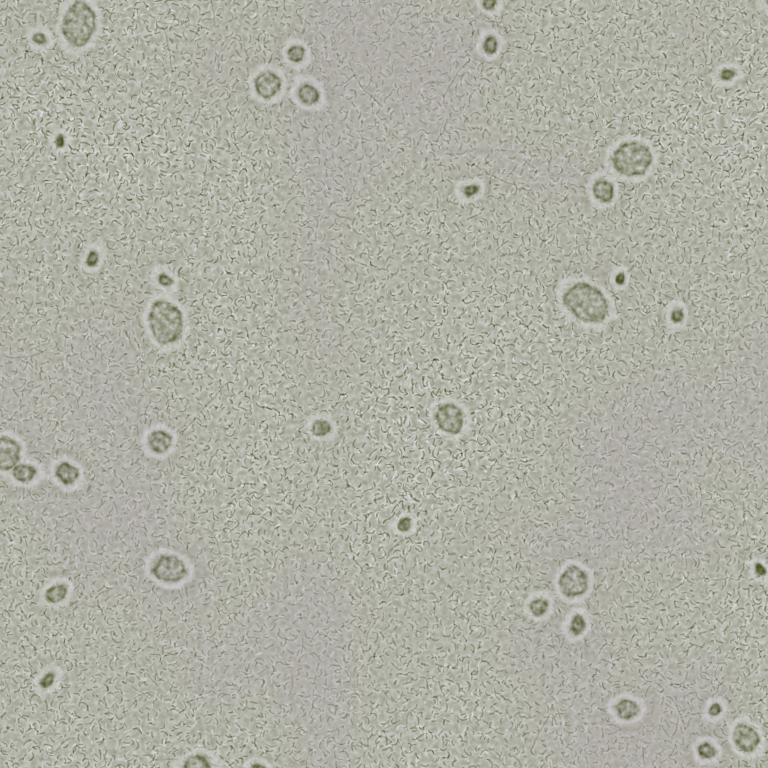
Give the GLSL for this texture, as a Shadertoy shader.

```glsl
// Phase-contrast micrograph: a grey-olive field crowded with tiny curved rods,
// a few long filaments, and granular cells ringed by bright halos. Jittered grids
// scatter strokes and cell clusters; gradient noise gives grain and uneven density.

const float TAU = 6.2831853;
const vec3 OLIVE_SHADOW = vec3(0.46, 0.48, 0.36);
const vec3 PALE_LIGHT = vec3(0.77, 0.77, 0.75);
const vec3 VIOLET_TINT = vec3(0.008, -0.006, 0.016);

vec3 hash3(vec2 p) {
    vec3 q = fract(p.xyx * vec3(0.1031, 0.1030, 0.0973));
    q += dot(q, q.yxz + 33.33);
    return fract((q.xxy + q.yzz) * q.zyx);
}

vec2 latticeGradient(vec2 lattice) {
    float angle = TAU * hash3(lattice + 11.0).x;
    return vec2(cos(angle), sin(angle));
}

float gradientNoise(vec2 p) {
    vec2 i = floor(p), f = fract(p);
    vec2 u = f * f * f * (f * (f * 6.0 - 15.0) + 10.0);
    vec2 e = vec2(1.0, 0.0);
    float low = mix(dot(latticeGradient(i), f),
                    dot(latticeGradient(i + e), f - e), u.x);
    float high = mix(dot(latticeGradient(i + e.yx), f - e.yx),
                     dot(latticeGradient(i + 1.0), f - 1.0), u.x);
    return 1.4 * mix(low, high, u.y);
}

vec2 rotate(vec2 p, float angle) {
    float c = cos(angle), s = sin(angle);
    return vec2(c * p.x - s * p.y, s * p.x + c * p.y);
}

float bell(float x, float width) {
    return exp(-x * x / (width * width));
}

// Dark core with a pale fringe on both sides
float strokeProfile(float d, float width) {
    return 0.47 * bell(d, 2.2 * width) - 1.3 * bell(d, width);
}

// Curved strokes, one per grid site; lengths and widths in canvas units
float strokeField(vec2 uv, float count, float seed, float halfLength,
                  float width, float bend, float share) {
    vec2 p = uv * count, home = floor(p);
    float sum = 0.0;
    for (int y = -1; y <= 1; y++)
    for (int x = -1; x <= 1; x++) {
        vec2 site = home + vec2(x, y);
        vec3 place = hash3(site + seed);
        vec3 form = hash3(site + seed + 57.0);
        if (place.z > share) continue;
        vec2 q = rotate(p - site - place.xy, form.x * TAU) / count;
        q.y += bend * (form.y - 0.5) * q.x * q.x / halfLength;
        float reach = halfLength * mix(0.2, 1.0, form.z);
        float d = length(vec2(max(abs(q.x) - reach, 0.0), q.y));
        float polarity = fract(form.y * 17.0) < 0.15 ? -0.6 : 1.0;
        sum += polarity * strokeProfile(d, width);
    }
    return sum;
}

// Clusters of one to three cells: x = signed distance, y = darkness of nearest
vec2 cellField(vec2 uv, float count, float share) {
    vec2 p = uv * count, home = floor(p);
    vec2 nearest = vec2(1.0, 0.0);
    for (int y = -1; y <= 1; y++)
    for (int x = -1; x <= 1; x++) {
        vec2 site = home + vec2(x, y);
        vec3 place = hash3(site + 203.0);
        if (place.z > share) continue;
        for (int k = 0; k < 3; k++) {
            vec3 form = hash3(site * 3.0 + vec2(float(k) * 71.0, 19.0));
            if (k > 0 && form.z > 0.36) continue;
            float angle = TAU * (place.x * 7.0 + float(k) / 3.0);
            vec2 center = site + 0.15 + 0.7 * place.xy + 0.19 * vec2(cos(angle), sin(angle));
            vec2 q = rotate((p - center) / count, form.y * TAU);
            float radius = mix(0.007, 0.025, form.x * form.x);
            vec2 axes = radius * vec2(1.0 + 0.35 * fract(form.y * 9.0), 0.95);
            float d = (length(q / axes) - 1.0) * axes.y;
            if (d < nearest.x) nearest = vec2(d, 1.0 - form.x);
        }
    }
    return nearest;
}

void mainImage(out vec4 fragColor, in vec2 fragCoord) {
    vec2 uv = fragCoord / iResolution.y;

    // Uneven background and fine grain
    float drift = gradientNoise(uv * 3.0 + 4.0) + 0.5 * gradientNoise(uv * 8.0 + 9.0);
    float density = clamp(0.9 + 0.5 * drift, 0.5, 1.25);
    float grain = 0.075 * gradientNoise(uv * 125.0) + 0.05 * gradientNoise(uv * 230.0);
    float tone = 0.683 + 0.012 * drift + density * grain;

    // Rods, curled threads and long filaments
    vec2 warped = uv + 0.002 * vec2(gradientNoise(uv * 45.0), gradientNoise(uv * 45.0 + 31.0));
    float rods = strokeField(warped, 76.0, 5.0, 0.0058, 0.00135, 1.6, 0.9)
               + strokeField(warped, 98.0, 131.0, 0.0035, 0.00125, 1.0, 0.85);
    float threads = strokeField(warped, 27.0, 307.0, 0.015, 0.0012, 1.8, 0.55);
    float filaments = strokeField(warped, 9.0, 419.0, 0.045, 0.0012, 0.6, 0.35);
    tone += 0.165 * density * rods + 0.09 * threads + 0.09 * filaments;

    // Cells: bright halo, dark rim, granular body
    vec2 cell = cellField(uv, 6.0, 0.72);
    float edge = cell.x + 0.003 * gradientNoise(uv * 65.0);
    float granules = gradientNoise(uv * 130.0 + 17.0) + 0.5 * gradientNoise(uv * 240.0);
    float body = mix(0.63, 0.46, cell.y * cell.y) + 0.17 * granules
               - 0.11 * bell(edge + 0.003, 0.0025);
    float halo = bell(edge - 0.0045, 0.0038);
    tone = mix(tone, 0.79 + 0.4 * grain, 0.75 * halo) - 0.025 * bell(edge - 0.013, 0.005);
    tone = mix(tone, body, smoothstep(0.002, -0.003, edge));

    // Olive shadows to neutral lights, with violet in the calmer areas
    float level = (clamp(tone, 0.3, 0.88) - OLIVE_SHADOW.r) / (PALE_LIGHT.r - OLIVE_SHADOW.r);
    vec3 color = mix(OLIVE_SHADOW, PALE_LIGHT, level);
    color += VIOLET_TINT * smoothstep(0.0, 0.6, -drift);
    fragColor = vec4(color, 1.0);
}
```
